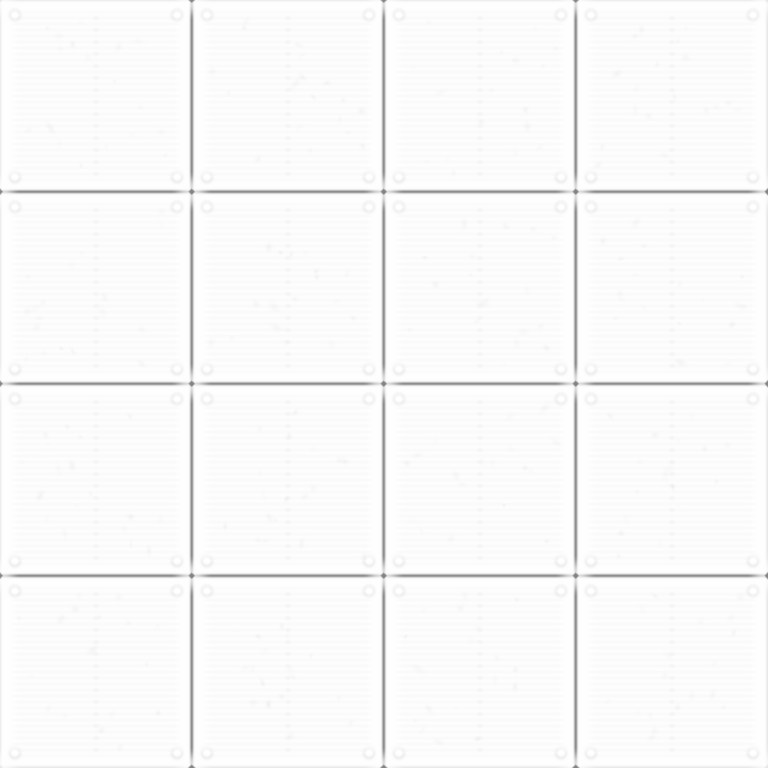
A WebGL 2 fragment shader for this pattern:

```glsl
#version 300 es
precision highp float;
// Draws a 4 by 4 grid of white ribbed panels with tapered grey seams, corner studs and faint smudges.

uniform vec2 u_resolution;
out vec4 fragColor;

const float PANELS = 4.0;
const float RIBS = 32.0;
const float DOTS = 16.0;
const int SMUDGES = 18;
const vec3 PANEL_WHITE = vec3(0.995);

float hash(vec2 p) {
    return fract(sin(dot(p, vec2(127.1, 311.7))) * 43758.5453);
}

float softSpot(float dist, float radius) {
    return exp(-dist * dist / (radius * radius));
}

// Inner seams are full strength; the outer border is faint.
float seamStrength(float index) {
    return mix(0.18, 1.0, step(0.5, index) * step(index, PANELS - 0.5));
}

// A soft line that fades where it approaches a crossing.
float seam(float across, float along, float index) {
    float taper = mix(0.3, 1.0, smoothstep(0.02, 0.11, abs(along)));
    return 0.45 * softSpot(across, 0.0089) * taper * seamStrength(index);
}

// Horizontal ribs kept inside the panel margin.
float ribs(vec2 f) {
    vec2 edge = min(f, 1.0 - f);
    float inside = smoothstep(0.05, 0.10, edge.x) * smoothstep(0.04, 0.08, edge.y);
    return inside * (0.008 + 0.008 * cos(6.28318 * f.y * RIBS));
}

// A dotted line down the middle of the panel.
float centreDots(vec2 f) {
    float y = (fract(f.y * DOTS) - 0.5) / DOTS;
    float inside = smoothstep(0.05, 0.08, min(f.y, 1.0 - f.y));
    return 0.025 * inside * softSpot(length(vec2(f.x - 0.5, y)), 0.013);
}

// Signed shade of a stud: grey rim, heavier below, around a white cap.
float stud(vec2 offset) {
    float dist = length(offset);
    float rim = softSpot(dist - 0.026, 0.010);
    float lower = 0.7 - 0.3 * offset.y / max(dist, 0.001);
    return 0.06 * rim * lower - 0.012 * softSpot(dist, 0.018);
}

// Small elongated marks, different on every panel.
float smudges(vec2 f, vec2 cell) {
    float shade = 0.0;
    for (int i = 0; i < SMUDGES; i++) {
        vec2 seed = cell * 17.3 + float(i) * vec2(3.7, 9.1);
        vec2 centre = 0.1 + 0.8 * vec2(hash(seed), hash(seed + 1.3));
        float angle = 6.28318 * hash(seed + 2.7);
        vec2 axis = vec2(cos(angle), sin(angle));
        vec2 d = f - centre;
        vec2 local = vec2(dot(d, axis), dot(d, vec2(-axis.y, axis.x)));
        local.x *= mix(0.45, 1.0, hash(seed + 4.1));
        float radius = mix(0.008, 0.016, hash(seed + 5.9));
        shade += mix(0.008, 0.035, hash(seed + 7.7)) * softSpot(length(local), radius);
    }
    return min(shade, 0.06);
}

void main() {
    vec2 p = gl_FragCoord.xy / u_resolution * PANELS;
    vec2 cell = floor(p);
    vec2 f = fract(p);

    // Panel surface
    float shade = ribs(f) + centreDots(f) + smudges(f, cell);
    shade += stud(0.5 - abs(f - 0.5) - 0.078) * 0.4;
    vec2 nearestStud = mix(vec2(0.078), vec2(0.922), step(0.5, f));
    shade += stud(f - nearestStud) * 0.6;

    // Seams and the small diamonds at their crossings
    vec2 index = floor(p + 0.5);
    vec2 d = p - index + vec2(0.0014, -0.0014);
    float seamShade = max(seam(d.x, d.y, index.x), seam(d.y, d.x, index.y));
    float diamond = 1.0 - smoothstep(0.008, 0.027, abs(d.x) + abs(d.y));
    diamond *= 0.48 * max(seamStrength(index.x), seamStrength(index.y));
    shade += max(seamShade, diamond);

    fragColor = vec4(clamp(PANEL_WHITE - shade, 0.0, 1.0), 1.0);
}
```
